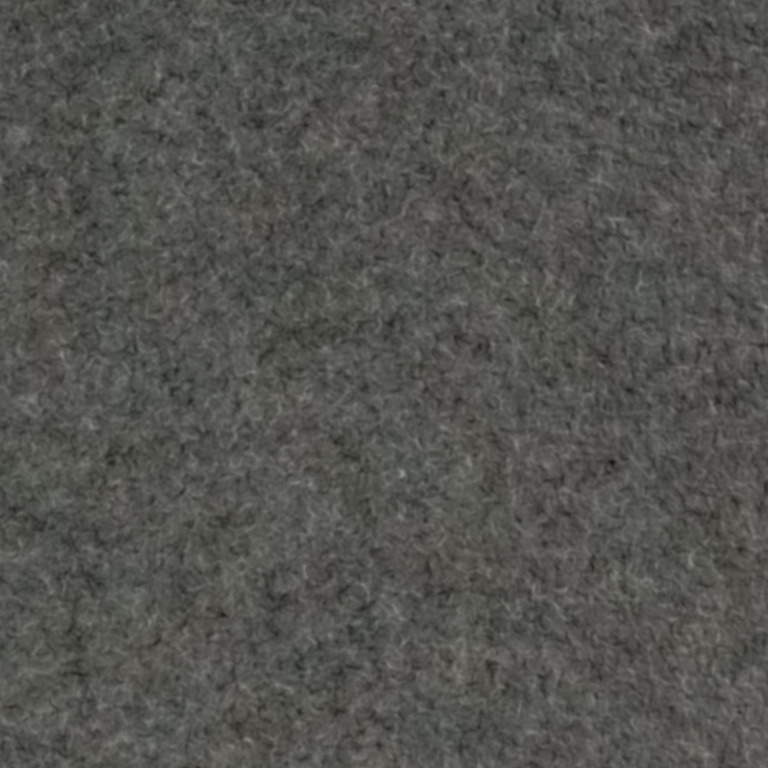
Write a WebGL 1 fragment shader that draws this texture.

```glsl
precision highp float;
// Dark grey wool felt: many short, bent, soft fibres lie over each other in
// random directions, summed as light and dark strokes on shifted cell grids.
// Gradient noise adds fine grain, cloudy blotches and a faint drift of hue.

uniform vec2 u_resolution;

const vec3 FELT_COLOR = vec3(0.326, 0.326, 0.310);
const vec3 WARM_SHIFT = vec3(0.010, -0.001, -0.009);
const vec3 GREEN_SHIFT = vec3(-0.006, 0.006, -0.003);

const float FIBRE_CELLS = 56.0;     // fibre grid cells across the canvas
const float FIBRE_LENGTH = 0.48;    // half length, in cells
const float FIBRE_WIDTH = 0.16;     // half width, in cells
const float FIBRE_BEND = 1.1;
const float FIBRE_CONTRAST = 0.064;
const float LEAN_ANGLE = -0.9;      // favoured direction on the right side
const float GLINT_SHARE = 0.006;    // share of extra bright fibres
const float GLINT_STRENGTH = 1.2;

const float GRAIN_SCALE = 150.0;
const float GRAIN_CONTRAST = 0.045;
const float TUFT_SCALE = 24.0;
const float TUFT_CONTRAST = 0.050;
const float CLOUD_SCALE = 7.0;
const float CLOUD_CONTRAST = 0.030;
const float HUE_SCALE = 9.0;
const float LIGHT_FALL = 0.016;     // brighter towards the bottom

const float PI = 3.14159;
const int LAYERS = 4;
const int FIBRES_PER_CELL = 2;

vec3 hash3(vec2 p) {
  vec3 q = fract(p.xyx * vec3(0.1031, 0.1030, 0.0973));
  q += dot(q, q.yxz + 33.33);
  return fract((q.xxy + q.yzz) * q.zyx);
}

float cornerGradient(vec2 corner, vec2 offset) {
  float angle = 2.0 * PI * hash3(corner + 17.0).x;
  return dot(vec2(cos(angle), sin(angle)), offset);
}

float gradientNoise(vec2 p) {
  vec2 i = floor(p);
  vec2 f = p - i;
  vec2 w = f * f * f * (f * (f * 6.0 - 15.0) + 10.0);
  vec2 e = vec2(1.0, 0.0);
  float low = mix(cornerGradient(i, f),
                  cornerGradient(i + e, f - e), w.x);
  float high = mix(cornerGradient(i + e.yx, f - e.yx),
                   cornerGradient(i + 1.0, f - 1.0), w.x);
  return mix(low, high, w.y);
}

// Soft bent stroke through the origin along the given angle.
float fibre(vec2 p, float angle, float bend) {
  float c = cos(angle);
  float s = sin(angle);
  float along = dot(p, vec2(c, s));
  float across = dot(p, vec2(-s, c)) + bend * along * along;
  vec2 d = vec2(along / FIBRE_LENGTH, across / FIBRE_WIDTH);
  return exp(-dot(d, d));
}

// One grid of scattered fibres; lean pulls their angles to LEAN_ANGLE.
float fibreLayer(vec2 p, float seed, float lean) {
  vec2 cell = floor(p);
  float sum = 0.0;
  for (int y = -1; y <= 1; y++) {
    for (int x = -1; x <= 1; x++) {
      vec2 home = cell + vec2(float(x), float(y));
      for (int k = 0; k < FIBRES_PER_CELL; k++) {
        vec2 key = home + seed + 91.0 * float(k);
        vec3 place = hash3(key);
        vec3 style = hash3(key + 413.0);
        float angle = LEAN_ANGLE + PI * (place.z - 0.5) * (1.0 - lean);
        float bend = FIBRE_BEND * (2.0 * style.y - 1.0);
        float tone = 2.0 * style.x - 1.0;
        tone += GLINT_STRENGTH * step(1.0 - GLINT_SHARE, style.z);
        sum += tone * fibre(p - home - place.xy, angle, bend);
      }
    }
  }
  return sum;
}

void main() {
  vec2 uv = gl_FragCoord.xy / min(u_resolution.x, u_resolution.y);

  // Fibres
  float lean = 0.35 * smoothstep(0.35, 0.9, uv.x);
  float fibres = 0.0;
  for (int i = 0; i < LAYERS; i++) {
    float n = float(i);
    vec2 shift = vec2(0.37, 0.61) * n;
    fibres += fibreLayer(uv * FIBRE_CELLS + shift, 137.0 * n, lean);
  }

  // Grain, tufts, clouds and overall light
  float tone = FIBRE_CONTRAST * fibres;
  tone += GRAIN_CONTRAST * gradientNoise(uv * GRAIN_SCALE);
  tone += TUFT_CONTRAST * gradientNoise(uv * TUFT_SCALE + 40.0);
  tone += CLOUD_CONTRAST * gradientNoise(uv * CLOUD_SCALE + 80.0);
  tone += LIGHT_FALL * (0.5 - uv.y);

  // Hue drift
  float warm = gradientNoise(uv * HUE_SCALE + 120.0) + 0.3 * (0.5 - uv.y);
  float green = gradientNoise(uv * HUE_SCALE + 160.0) + 0.6 * (0.5 - uv.x);
  vec3 color = FELT_COLOR + tone + WARM_SHIFT * warm + GREEN_SHIFT * green;
  gl_FragColor = vec4(clamp(color, 0.0, 1.0), 1.0);
}
```
